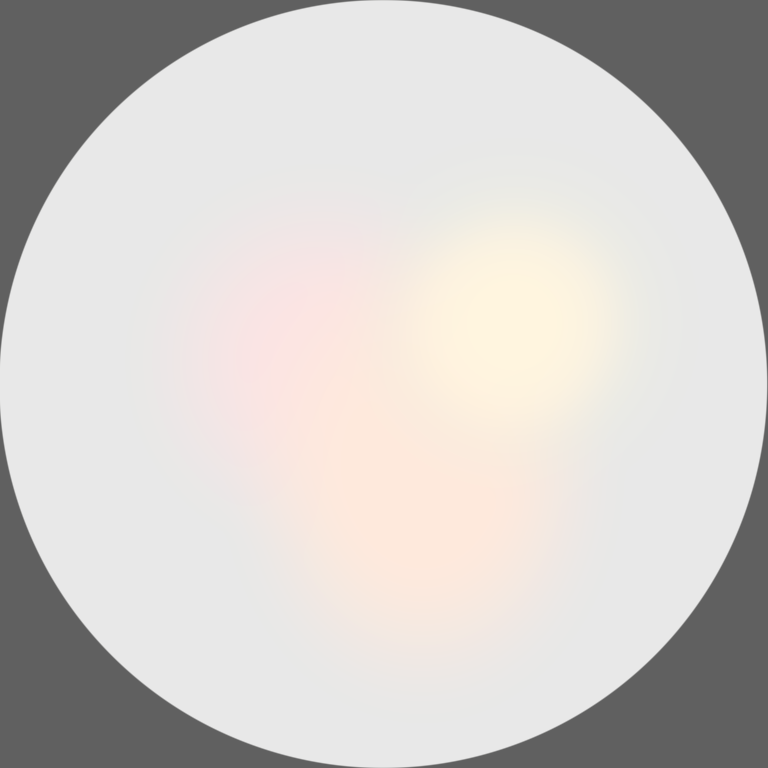
A WebGL 1 fragment shader for this background:

```glsl
precision highp float;

uniform vec2 u_resolution;

#define BACKDROP vec3(0.378)
#define DISC_GREY vec3(0.910, 0.910, 0.908)
#define PINK vec3(0.985, 0.893, 0.893)
#define PEACH vec3(0.998, 0.914, 0.863)
#define YELLOW vec3(1.0, 0.961, 0.875)
#define YELLOW_RIM vec3(0.937, 0.941, 0.878)
#define DISC_CENTER vec2(0.499, 0.5)
#define DISC_RADIUS 0.5

// Soft elliptical glow: 1 inside the core, fading to 0 at the radii
float glow(vec2 p, vec2 center, vec2 radii, float core) {
    return 1.0 - smoothstep(core, 1.0, length((p - center) / radii));
}

void main() {
    vec2 p = gl_FragCoord.xy / u_resolution;
    float pixel = 1.0 / min(u_resolution.x, u_resolution.y);

    // Overlapping glows, back to front
    vec3 color = DISC_GREY;
    color = mix(color, PINK, glow(p, vec2(0.42, 0.53), vec2(0.27), 0.2));
    color = mix(color, PEACH, glow(p, vec2(0.55, 0.39), vec2(0.27, 0.34), 0.3));

    // The yellow glow turns faintly green toward its rim
    float sun = glow(p, vec2(0.67, 0.58), vec2(0.25), 0.14);
    color = mix(color, mix(YELLOW_RIM, YELLOW, smoothstep(0.1, 0.8, sun)), sun);

    // Disc with a smoothed edge
    float edge = length(p - DISC_CENTER) - DISC_RADIUS;
    float disc = 1.0 - smoothstep(-pixel, pixel, edge);
    gl_FragColor = vec4(mix(BACKDROP, color, disc), 1.0);
}
```
